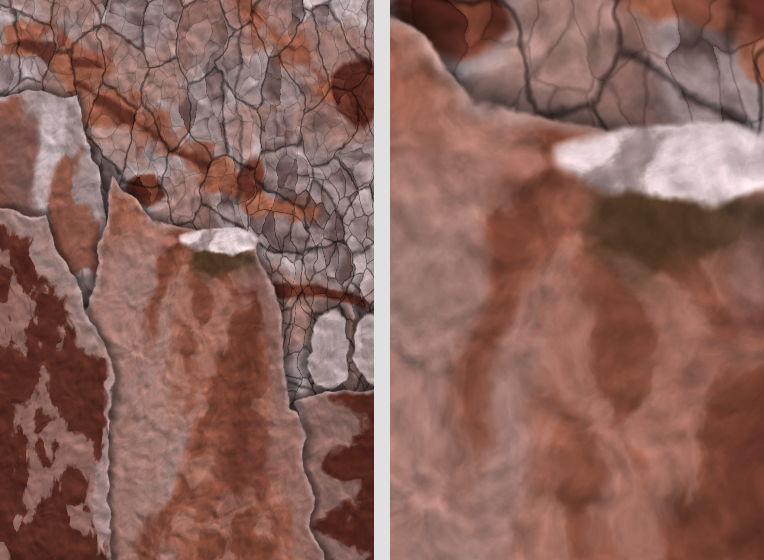
Left: the whole. Right: its middle third, enlarged.
Reproduce this texture procedurally as a Shadertoy shader.

```glsl
const vec3 DARK = vec3(.31, .14, .11);
const vec3 RUST = vec3(.52, .29, .22);
const vec3 UMBER = vec3(.46, .35, .34);
const vec3 TAN = vec3(.62, .45, .41);
const vec3 GREY = vec3(.60, .52, .52);
const vec3 PALE = vec3(.79, .72, .73);

float hash(vec2 p) { return fract(sin(dot(p, vec2(127.1, 311.7))) * 43758.5); }

float noise(vec2 p) {
    vec2 i = floor(p), f = fract(p);
    f = f * f * (3. - 2. * f);
    return mix(mix(hash(i), hash(i + vec2(1, 0)), f.x),
               mix(hash(i + vec2(0, 1)), hash(i + vec2(1, 1)), f.x), f.y);
}

float fbm(vec2 p) {
    float sum = 0., amp = .52;
    for (int i = 0; i < 5; i++) {
        sum += amp * noise(p);
        p = mat2(1.6, 1.2, -1.2, 1.6) * p + 7.3;
        amp *= .5;
    }
    return sum;
}

// Tilted broken faces: x = tone, y = distance to the nearest crack
vec2 facets(vec2 p) {
    float first = 8., second = 8., tone = 0.;
    for (int k = 0; k < 9; k++) {
        vec2 id = floor(p) + vec2(k % 3 - 1, k / 3 - 1);
        vec2 rnd = vec2(hash(id), hash(id + 57.));
        vec2 r = id + rnd - p;
        float d = length(r) + .3 * abs(r.x);
        second = min(second, max(d, first));
        if (d < first) tone = hash(id + 19.) + dot(r, rnd - .5) * 1.4;
        first = min(first, d);
    }
    return vec2(tone, second - first);
}

// Distance to a line, positive on the right of ends.xy -> ends.zw
float side(vec2 p, vec4 ends) {
    vec2 d = normalize(ends.zw - ends.xy);
    return dot(p - ends.xy, vec2(d.y, -d.x));
}

float segment(vec2 p, vec4 ends) {
    vec2 d = ends.zw - ends.xy, r = p - ends.xy;
    return length(r - d * clamp(dot(r, d) / dot(d, d), 0., 1.));
}

float blob(vec2 p, vec2 centre, vec2 size) {
    return (1. - length((p - centre) / size)) * min(size.x, size.y);
}

float cover(float d, float blur) { return smoothstep(-blur, blur, d); }

// Lays one rock over another with a contact shadow and a lit rim
vec3 layer(vec3 below, vec3 rock, float d, float rim) {
    below *= 1. - .45 * smoothstep(-.022, 0., d);
    rock = mix(rock, PALE, rim * (1. - smoothstep(0., .012, d)));
    return mix(below, rock, cover(d, .002));
}

vec3 cliff(vec2 q) {
    float rubble = cover(q.x - .45, .03) * cover(.68 - q.y, .04);
    vec2 skew = vec2(q.x - .12 * q.y, q.y + .45 * q.x);
    vec2 big = facets(skew * vec2(13, 9)), small = facets(skew * vec2(36, 26));
    float tone = .5 * big.x + .35 * small.x + .5 * fbm(q * 45.) - .17;
    vec3 col = mix(UMBER * .82, GREY, smoothstep(.12, .5, tone));
    col = mix(col, PALE, .8 * smoothstep(.55, .95, tone));
    col = mix(col, TAN, .7 * smoothstep(.48, .64, fbm(q * 9. + 3.)));

    // Rust seams running down to the right
    float seam = min(segment(q, vec4(.04, .92, .17, .88)), segment(q, vec4(.14, .85, .31, .74)));
    seam = min(seam, segment(q, vec4(.31, .74, .53, .61)) + .008);
    seam = min(seam, segment(q, vec4(.43, 1, .62, .83)) + .009);
    float stain = .028 - seam + .09 * (fbm(q * 24.) - .5);
    col = mix(col, mix(RUST, vec3(.66, .39, .29), small.x), .9 * cover(stain, .012));
    col = mix(col, DARK, .8 * cover(.025 * big.x - .006 - seam, .005));

    // Dark red hollows and a ledge
    float hollow = max(blob(q, vec2(.635, .835), vec2(.04, .06)), blob(q, vec2(.447, .69), vec2(.022, .035)));
    hollow = max(hollow, blob(q, vec2(.26, .665), vec2(.03)));
    hollow = max(hollow, .013 - segment(q, vec4(.47, .485, .65, .467)));
    col = mix(col, mix(DARK, RUST, .6 * small.x), cover(hollow, .005));

    // Cracks, then loose boulders
    col *= mix(.55, 1., smoothstep(0., .09, big.y));
    col *= mix(.82 - .22 * rubble, 1., smoothstep(0., .14, small.y));
    col *= 1. - .4 * cover(.002 - segment(q, vec4(.42, 1, .43, .64)), .003);
    float boulder = max(blob(q, vec2(.592, .37), vec2(.036, .068)), blob(q, vec2(.672, .38), vec2(.035, .07)));
    return layer(col, mix(GREY, PALE, small.x * .5), boulder, .3);
}

vec3 spur(vec2 q) {
    float streak = fbm(vec2(q.x * 26. + q.y * 7., q.y * 9.));
    vec3 col = mix(UMBER, GREY, smoothstep(.35, .55, streak));
    col = mix(col, RUST, .8 * smoothstep(.5, .6, fbm(q * vec2(17, 9) + 8.)));
    col = mix(col, mix(RUST, UMBER, streak), cover(.065 - q.x, .008) * cover(.79 - q.y, .02));
    float vein = .013 - segment(q, vec4(.10, .81, .075, .64));
    return mix(col, PALE, .75 * cover(vein + .04 * (streak - .5), .008));
}

vec3 face(vec2 q, float d) {
    float streak = fbm(vec2(q.x * 24. - q.y * 8., q.y * 6.)), vary = streak - .5;
    vec3 col = mix(RUST * .88, vec3(.60, .37, .30), smoothstep(.3, .65, streak));
    float wash = cover(.29 - q.x + .25 * vary, .03) * cover(.57 - q.y, .06);
    col = mix(col, mix(TAN, GREY, streak), .75 * wash);
    col = mix(col, TAN * 1.08, .55 * smoothstep(.53, .66, fbm(q * vec2(30, 18))));
    float shade = .03 - segment(q, vec4(.46, .50, .42, .12));
    col = mix(col, DARK, .55 * cover(shade + .12 * vary, .025));
    return mix(col, mix(UMBER, TAN, streak), .8 * cover(.035 - d + .1 * vary, .012));
}

vec3 darkSlab(vec2 q, float d) {
    float patchy = fbm(q * vec2(28, 15) + 4.);
    vec3 col = mix(DARK * .9, vec3(.39, .20, .16), fbm(q * 40.));
    col = mix(col, mix(UMBER, TAN, patchy), .9 * smoothstep(.58, .65, patchy));
    float edge = .035 * cover(q.y - .27, .08) - d + .14 * (patchy - .5);
    return mix(col, mix(TAN, GREY, patchy), .9 * cover(edge, .008));
}

void mainImage(out vec4 fragColor, in vec2 fragCoord) {
    vec2 p = fragCoord / iResolution.y;
    vec2 q = p + .035 * (vec2(fbm(p * 18.), fbm(p * 18. + 31.)) - .5);
    float mottle = fbm(q * 17.);
    // Lower right block
    vec3 rock = mix(mix(UMBER, TAN, mottle), DARK, cover(q.x - .725 + .2 * mottle, .015));
    vec3 col = layer(cliff(q), rock, min(q.x - .534, side(q, vec4(.53, .287, .67, .303))), .6);
    // Upper left spur
    float crest = min(side(q, vec4(0, .835, .14, .83)), side(q, vec4(.14, .83, .178, .70)));
    col = layer(col, spur(q), min(crest, side(q, vec4(.178, .70, .2, .35))), .5);
    // Central face with moss and a bright cap
    float top = max(side(q, vec4(.17, .72, .28, .612)), side(q, vec4(.28, .612, .455, .555)));
    float right = min(side(q, vec4(.46, .55, .505, .42)), side(q, vec4(.505, .42, .575, 0)));
    float left = side(q, vec4(.16, .44, .205, .70));
    col = layer(col, face(q, right), min(min(top, right), left), .45);
    float moss = blob(q, vec2(.405, .535), vec2(.055, .035)) + .07 * (mottle - .5);
    col = mix(col, vec3(.27, .20, .13), .8 * cover(moss, .012));
    rock = mix(GREY, PALE * 1.1, smoothstep(.3, .55, fbm(q * 38.)));
    col = mix(col, rock, cover(blob(q, vec2(.395, .568), vec2(.072, .026)), .003));
    // Dark left slab
    float slab = min(min(.622 - q.y, .195 - q.x), side(q, vec4(.078, .622, .193, .362)));
    col = layer(col, darkSlab(q, slab), slab, .4);
    // Fine relief lit from above
    col *= 1. + .55 * (fbm(q * 55.) - fbm(q * 55. + vec2(.2, .45)));
    fragColor = vec4(clamp(col, 0., 1.), 1);
}
```
